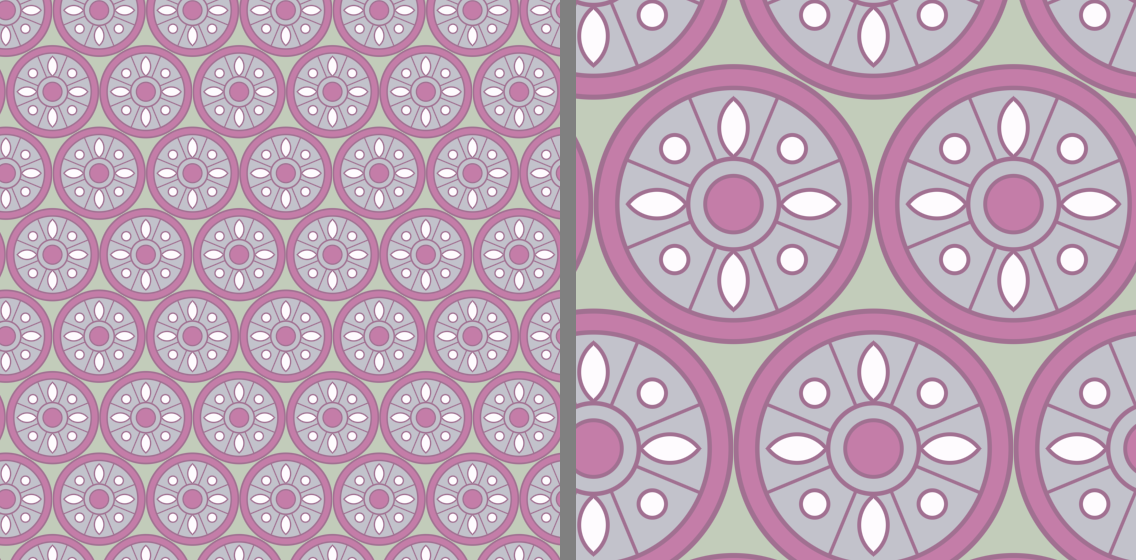
Left, the full canvas; right, a detail of the centre.
A WebGL 1 fragment shader for this pattern:

```glsl
precision highp float;
// Staggered rows of touching rosette medallions on pale green.
// Two interleaved rectangular lattices give the nearest medallion centre;
// mirror symmetry then reduces each rosette to a few distance functions.

uniform vec2 u_resolution;

const vec3 OUTLINE = vec3(0.63, 0.44, 0.57);
const vec3 PINK = vec3(0.77, 0.49, 0.66);
const vec3 LILAC = vec3(0.76, 0.76, 0.795);
const vec3 GREEN = vec3(0.76, 0.80, 0.73);
const vec3 WHITE = vec3(0.995, 0.985, 0.995);

// Offset from the nearest point of a rectangular lattice
vec2 latticeOffset(vec2 p, vec2 period) {
    return p - period * floor(p / period + 0.5);
}

// Pointed lens lying along x, given its half length and half width
float lensDistance(vec2 p, float halfLength, float halfWidth) {
    float radius = (halfLength * halfLength + halfWidth * halfWidth) / (2.0 * halfWidth);
    return length(vec2(p.x, abs(p.y) + radius - halfWidth)) - radius;
}

float coverage(float d, float soft) {
    return 1.0 - smoothstep(-soft, soft, d);
}

// Fill a shape, then stroke its edge
vec3 paint(vec3 base, vec3 fill, float d, float halfStroke, float soft) {
    vec3 filled = mix(base, fill, coverage(d, soft));
    return mix(filled, OUTLINE, coverage(abs(d) - halfStroke, soft));
}

void main() {
    // One unit is one medallion diameter; six fit across
    vec2 p = gl_FragCoord.xy / u_resolution.y * 6.0 - vec2(0.0625, 0.652);
    float soft = 6.0 / u_resolution.y * 0.8;

    // Choose the closer centre of the two staggered lattices
    vec2 period = vec2(1.0, 1.746);
    vec2 even = latticeOffset(p, period);
    vec2 odd = latticeOffset(p - 0.5 * period, period);
    vec2 local = dot(even, even) < dot(odd, odd) ? even : odd;
    float r = length(local);

    // Fold into one quadrant, then into one octant
    vec2 quadrant = abs(local);
    vec2 octant = vec2(max(quadrant.x, quadrant.y), min(quadrant.x, quadrant.y));

    // Rim and inner plate
    vec3 color = paint(GREEN, PINK, r - 0.491, 0.009, soft);
    color = paint(color, LILAC, r - 0.415, 0.008, soft);

    // Eight spokes between hub and rim
    float spoke = abs(dot(octant, vec2(-0.3827, 0.9239))) - 0.006;
    spoke = max(spoke, r - 0.415);
    color = mix(color, OUTLINE, coverage(spoke, soft));

    // Four petals on the axes and four dots on the diagonals
    float petal = lensDistance(octant - vec2(0.273, 0.0), 0.104, 0.051);
    color = paint(color, WHITE, petal, 0.007, soft);
    float bead = length(quadrant - vec2(0.21, 0.198)) - 0.049;
    color = paint(color, WHITE, bead, 0.007, soft);

    // Hub and central disc
    color = paint(color, LILAC, r - 0.162, 0.008, soft);
    color = paint(color, PINK, r - 0.101, 0.007, soft);

    gl_FragColor = vec4(color, 1.0);
}
```
